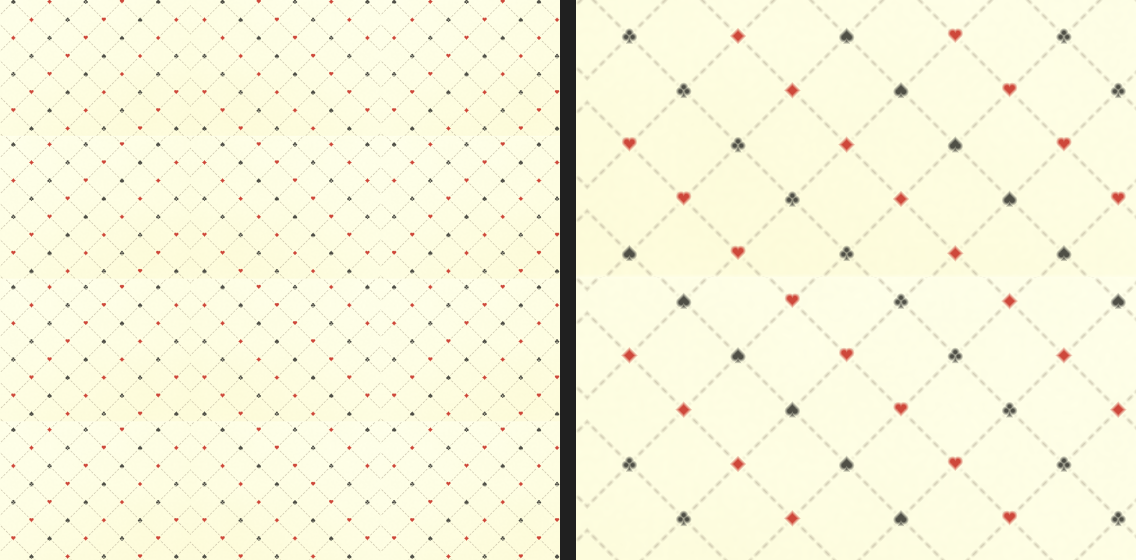
Left: the whole. Right: its middle third, enlarged.
Write a WebGL 1 fragment shader that draws this pattern.

```glsl
precision highp float;

uniform vec2 u_resolution;

vec2 gradientAt(vec2 cell) {
  float h = fract(sin(dot(cell, vec2(127.1, 311.7))) * 4375.85);
  return vec2(cos(6.2832 * h), sin(6.2832 * h));
}

float gradientNoise(vec2 p) {
  vec2 i = floor(p), f = fract(p);
  vec2 s = f * f * (3.0 - 2.0 * f);
  float low = mix(dot(gradientAt(i), f),
                  dot(gradientAt(i + vec2(1.0, 0.0)), f - vec2(1.0, 0.0)), s.x);
  float high = mix(dot(gradientAt(i + vec2(0.0, 1.0)), f - vec2(0.0, 1.0)),
                   dot(gradientAt(i + 1.0), f - 1.0), s.x);
  return mix(low, high, s.y);
}

// Card suits, each about one unit in radius
float diamond(vec2 p) {
  return (abs(p.x) + abs(p.y) - 1.0) * 0.707;
}

float heart(vec2 p) {
  p.x = abs(p.x);
  float point = (p.x + abs(p.y) - 0.8) * 0.707;
  return min(point, length(p - 0.4) - 0.566);
}

float stem(vec2 p) {
  return max(abs(p.x) - 0.14 + 0.25 * (p.y + 0.5), abs(p.y + 0.45) - 0.55);
}

float spade(vec2 p) {
  return min(heart(vec2(p.x, 0.2 - p.y)), stem(p));
}

float club(vec2 p) {
  float leaves = min(length(p - vec2(0.0, 0.5)),
                     length(vec2(abs(p.x) - 0.5, p.y + 0.15)));
  return min(leaves - 0.47, stem(p));
}

float suitDistance(vec2 p, float suit) {
  if (suit < 0.5) return spade(p);
  if (suit < 1.5) return diamond(p);
  if (suit < 2.5) return club(p);
  return heart(p);
}

float coverage(float dist, float blur) {
  return clamp(0.5 - dist / blur, 0.0, 1.0);
}

// Dashed diagonals where "across" is an even integer
float dashedLine(float across, float along, float blur) {
  float dist = abs(mod(across + 1.0, 2.0) - 1.0) * 0.707;
  float dash = (abs(fract(along * 3.5) - 0.5) - 0.31) / 3.5 * 0.707;
  return coverage(dist - 0.017, blur) * coverage(dash, blur);
}

void main() {
  // One unit is the spacing between rows of suits; y runs downward
  float pixel = 30.93 / u_resolution.y;
  float blur = max(pixel, 0.062);
  vec2 p = gl_FragCoord.xy * pixel;
  p.y = 30.93 - p.y + 0.35;

  // Tiles mirror sideways and repeat downward
  vec2 size = vec2(10.515, 7.88);
  float x = mod(p.x, 2.0 * size.x);
  vec2 tile = vec2(min(x, 2.0 * size.x - x), mod(p.y, size.y));
  vec2 t = tile / size;

  // Cream paper, yellowing toward the lower inner corner
  vec3 color = mix(vec3(0.996, 0.997, 0.908), vec3(0.993, 0.99, 0.87),
                   smoothstep(0.0, 0.9, 0.4 * t.x + 0.55 * t.y));
  vec2 stain = (t - vec2(0.85, 0.92)) * vec2(1.8, 3.5);
  color = mix(color, vec3(0.992, 0.98, 0.835), 0.4 * exp(-dot(stain, stain)));
  color += vec3(0.004, 0.004, 0.01) * gradientNoise(tile * 0.7);
  color += 0.006 * gradientNoise(tile * 7.0);

  // Pale horizontal seams
  float seam = min(tile.y, size.y - tile.y);
  color = mix(color, vec3(0.998, 0.998, 0.93), 0.5 * coverage(seam - 0.03, blur));

  // Suits step along the rows and shift by one every second row
  vec2 grid = tile - vec2(0.737, 0.443);
  float row = floor(grid.y + 0.5);
  float odd = mod(row, 2.0);
  float column = floor((grid.x - odd) * 0.5 + 0.5);
  vec2 local = grid - vec2(2.0 * column + odd, row);
  float suit = mod(column + floor((row + 1.0) * 0.5), 4.0);
  float dist = suitDistance(vec2(local.x, -local.y) / 0.121, suit) * 0.121;

  // Dashed lattice, open around each suit
  float sum = grid.x + grid.y, diff = grid.x - grid.y;
  float lines = max(dashedLine(sum, diff, blur), dashedLine(diff, sum, blur));
  lines *= smoothstep(0.11, 0.2, length(local));
  color = mix(color, vec3(0.68, 0.64, 0.55), 0.66 * lines);

  vec3 ink = mod(suit, 2.0) > 0.5 ? vec3(0.80, 0.25, 0.20) : vec3(0.28, 0.28, 0.25);
  color = mix(color, ink, 0.96 * coverage(dist, blur));

  gl_FragColor = vec4(clamp(color, 0.0, 1.0), 1.0);
}
```
